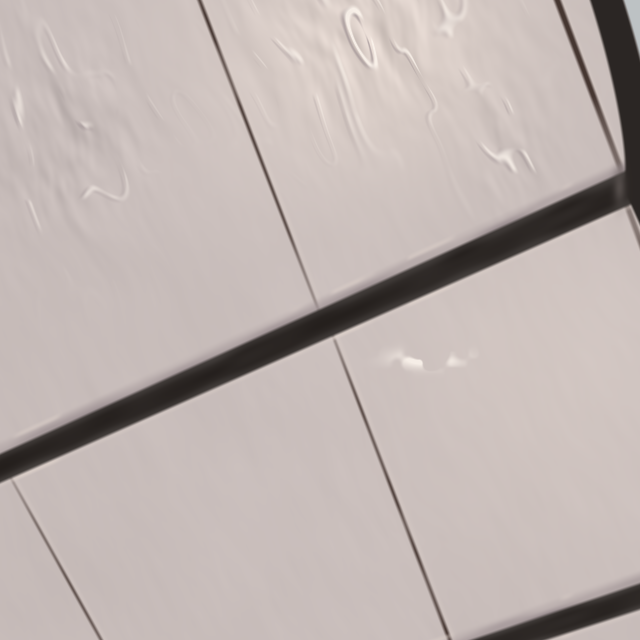
Give the GLSL for this texture, as a WebGL 2 fragment shader.

```glsl
#version 300 es
precision highp float;
uniform vec2 u_resolution;
out vec4 fragColor;

#define SOFT 0.0032
#define BAR_START 0.268
#define BAR_SLOPE 0.447
#define ROW_GAP 0.53
#define ROW_SPREAD 0.117
#define BAR_HALF 0.0205
#define SEAM_STEP 0.505
#define SEAM_HALF 0.0016
#define CREASE_SCALE vec2(34.0, 10.0)
#define CREASE_GAIN 0.25
#define GLINT_GAIN 1.2

const vec3 PANEL = vec3(0.785, 0.742, 0.732);
const vec3 SHEEN = vec3(0.88, 0.83, 0.80);
const vec3 GLINT = vec3(0.98, 0.95, 0.92);
const vec3 SHADE = vec3(0.62, 0.57, 0.58);
const vec3 SEAM = vec3(0.27, 0.21, 0.19);
const vec3 METAL = vec3(0.17, 0.15, 0.14);
const vec3 POST = vec3(0.36, 0.33, 0.32);
const vec3 OUTSIDE = vec3(0.74, 0.76, 0.77);

float hash(vec2 p) {
  return fract(sin(dot(p, vec2(127.1, 311.7))) * 43758.5453);
}

float noise(vec2 p) {
  vec2 i = floor(p), f = fract(p);
  f = f * f * (3.0 - 2.0 * f);
  return mix(mix(hash(i), hash(i + vec2(1, 0)), f.x),
             mix(hash(i + vec2(0, 1)), hash(i + vec2(1, 1)), f.x), f.y);
}

float fbm(vec2 p) {
  float sum = 0.0, gain = 0.55;
  for (int i = 0; i < 3; i++) {
    sum += gain * noise(p);
    p = p * 2.03 + 7.1;
    gain *= 0.5;
  }
  return sum;
}

float spread(vec2 p, vec2 centre, vec2 radius) {
  vec2 q = (p - centre) / radius;
  return exp(-dot(q, q));
}

// Soft line; thinner lines than the softness grow fainter
float band(float d, float halfWidth) {
  return smoothstep(-SOFT, SOFT, d + halfWidth) - smoothstep(-SOFT, SOFT, d - halfWidth);
}

float barHeight(float x) { return BAR_START + BAR_SLOPE * x; }

// Thin fold lines along the contours of a stretched field
float folds(vec2 q) {
  return 1.0 - smoothstep(0.0, 0.075, abs(noise(q) - 0.5));
}

// Creased film: relief lit from one side, with sharp glints in patches
vec3 film(vec2 p, bool below) {
  vec2 warped = p + 0.03 * (vec2(noise(p * 9.0), noise(p * 9.0 + 31.0)) - 0.5);
  vec2 q = vec2(dot(warped, vec2(0.9, 0.43)), dot(warped, vec2(-0.43, 0.9))) * CREASE_SCALE;
  float relief = fbm(q) - fbm(q + vec2(0.35, 0.12));
  float crumple = below ? 0.0 : spread(p, vec2(0.58, 0.96), vec2(0.16, 0.14))
    + 0.85 * spread(p, vec2(0.10, 0.79), vec2(0.11, 0.14))
    + 0.7 * spread(p, vec2(0.80, 0.77), vec2(0.06, 0.09));
  float dots = below ? spread(p, vec2(0.67, 0.44), vec2(0.05, 0.014)) : 0.0;
  float glow = below ? 0.35 * spread(p, vec2(0.85, 0.42), vec2(0.25, 0.3))
    : 0.85 * spread(p, vec2(0.58, 0.93), vec2(0.26, 0.22));

  vec3 color = PANEL + 0.04 * (fbm(p * 4.0) - 0.5);
  color = mix(color, SHEEN, glow);
  color += relief * (0.018 + CREASE_GAIN * crumple) * vec3(1.0, 0.98, 0.95);
  float sparse = smoothstep(0.42, 0.72, noise(p * 24.0 + 3.0));
  float crease = crumple * sparse;
  color = mix(color, SHADE, clamp(0.7 * crease * folds(q + vec2(0.22, 0.0)), 0.0, 0.7));
  float speck = smoothstep(0.5, 0.75, noise(p * 58.0 + 5.0));
  return mix(color, GLINT, clamp(GLINT_GAIN * crease * folds(q) + 1.5 * speck * dots, 0.0, 0.92));
}

void main() {
  vec2 p = gl_FragCoord.xy / u_resolution;
  float gap = ROW_GAP + ROW_SPREAD * p.x;
  float row = (barHeight(p.x) - p.y) / gap;
  bool below = row > 0.0;
  vec3 color = film(p, below);

  // Panel seams fan out on both sides of the main bar, with uneven strength
  for (int i = 0; i < 3; i++) {
    float n = float(i);
    float foot = (below ? 0.007 : 0.001) + SEAM_STEP * n - (below ? 0.023 : 0.015) * n * (n - 1.0);
    float drop = barHeight(foot) - p.y;
    float lean = 0.375 + 0.19 * exp(-6.0 * foot);
    float d = 0.93 * (p.x - foot - lean * drop);
    float width = SEAM_HALF + 0.0024 * abs(drop) + (i == 2 ? 0.0025 : 0.0);
    float inRow = 1.0 - step(1.0, row);
    float uneven = 0.75 + 0.4 * noise(vec2(p.y * 22.0, n * 5.0));
    float ink = min(uneven * smoothstep(-0.15, 0.2, abs(drop)), 1.0);
    color = mix(color, SHEEN, 0.25 * inRow * uneven * band(d - 0.006, 0.003));
    color = mix(color, SEAM, inRow * ink * band(d, width));
  }

  // Dark bars, with a streaked shadow above and a broken lip below
  float k = clamp(round(row), 0.0, 1.0);
  float d = (k - row) * gap * 0.91;
  float barHalf = BAR_HALF + 0.005 * p.x - 0.007 * k;
  float wisp = 0.45 + 0.65 * noise(vec2(p.x * 14.0, d * 110.0));
  float shadow = step(0.0, d) * (1.0 - smoothstep(barHalf, barHalf + 0.021, d));
  color = mix(color, SHADE, clamp(shadow * wisp, 0.0, 1.0));
  float streak = smoothstep(0.5, 0.8, noise(vec2(p.x * 26.0, 4.0)));
  color = mix(color, SHEEN, 0.45 * streak * band(d - barHalf - 0.016, 0.003));
  color = mix(color, SHEEN, (0.3 + 0.4 * streak) * band(d + barHalf + 0.003, 0.003));
  vec3 metal = METAL + 0.06 * (noise(vec2(p.x * 18.0, d * 60.0)) - 0.5);
  metal += 0.07 * smoothstep(0.4, 1.0, abs(d) / barHalf);
  color = mix(color, metal, band(d, barHalf));

  // Upright beam at the right, the gap behind it and the joint
  float rise = max(p.y - 0.74, 0.0) / 0.26;
  float left = 0.977 - 0.055 * pow(rise, 1.5) + 0.45 * max(0.7 - p.y, 0.0);
  float beyond = smoothstep(-SOFT, SOFT, p.x - left - 0.052) * step(0.74, p.y);
  color = mix(color, OUTSIDE, beyond);
  float beam = band(p.x - left - 0.026, 0.026) * smoothstep(0.60, 0.62, p.y);
  color = mix(color, METAL, beam);
  color = mix(color, POST, 0.8 * spread(p, vec2(0.968, 0.707), vec2(0.009, 0.026)));
  fragColor = vec4(clamp(color, 0.0, 1.0), 1.0);
}
```
